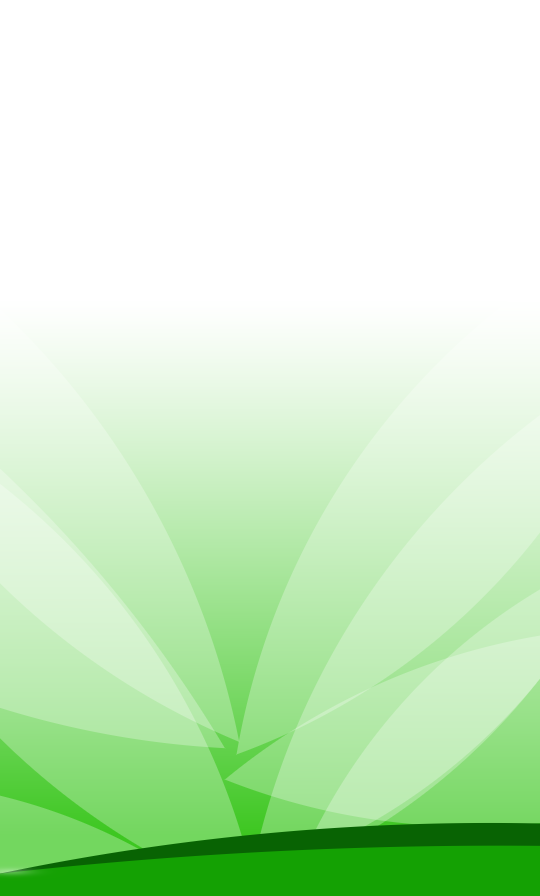
Reproduce this background procedurally as a Shadertoy shader.

```glsl
const vec3 WHITE = vec3(1.0);
const vec3 LEAF_GREEN = vec3(0.24, 0.78, 0.13);
const vec3 HILL_GREEN = vec3(0.08, 0.63, 0.01);
const vec3 RIDGE_GREEN = vec3(0.03, 0.39, 0.01);

const float FADE_TOP = 0.668;
const float FADE_BOTTOM = 0.069;
const float FADE_POWER = 1.2;
const float PETAL_OPACITY = 0.28;

const vec2 RIDGE_LEFT = vec2(0.0, 0.025);
const vec2 RIDGE_RIGHT = vec2(0.599, 0.081);
const vec2 HILL_RIGHT = vec2(0.599, 0.056);
const float RIDGE_SAG = 0.017;
const float HILL_SAG = 0.009;

const vec2 GLINT_CENTER = vec2(0.012, 0.027);
const vec2 GLINT_SIZE = vec2(0.025, 0.004);
const float GLINT_STRENGTH = 0.3;

// Petals: shared tip, far ends of both edges, and how far each edge bows out
const int PETALS = 8;
const vec2 TIP[PETALS] = vec2[](
    vec2(0.267, 0.172), vec2(0.251, 0.165), vec2(0.289, -0.009), vec2(0.163, 0.048),
    vec2(0.264, 0.158), vec2(0.280, 0.023), vec2(0.332, 0.030), vec2(0.251, 0.130));
const vec2 UPPER_END[PETALS] = vec2[](
    vec2(0.0, 0.655), vec2(0.0, 0.477), vec2(0.0, 0.460), vec2(0.0, 0.112),
    vec2(0.540, 0.642), vec2(0.599, 0.534), vec2(0.599, 0.340), vec2(0.599, 0.290));
const vec2 LOWER_END[PETALS] = vec2[](
    vec2(0.0, 0.349), vec2(0.0, 0.210), vec2(0.0, 0.176), vec2(0.0, 0.0),
    vec2(0.599, 0.401), vec2(0.599, 0.238), vec2(0.599, 0.238), vec2(0.599, 0.081));
const vec2 SAG[PETALS] = vec2[](
    vec2(0.043, 0.0155), vec2(0.014, 0.008), vec2(0.0495, 0.018), vec2(0.006, 0.010),
    vec2(0.0495, 0.029), vec2(0.055, 0.028), vec2(0.0325, 0.0205), vec2(0.025, 0.021));

// Signed distance to the disc whose rim bows by sag beyond the chord a-b;
// side is +1 to bow upward and -1 to bow downward
float arcDistance(vec2 p, vec2 a, vec2 b, float sag, float side) {
    vec2 chord = b - a;
    float len = length(chord);
    vec2 outward = side * sign(chord.x) * vec2(-chord.y, chord.x) / len;
    float radius = (0.25 * len * len + sag * sag) / (2.0 * sag);
    vec2 center = 0.5 * (a + b) + outward * (sag - radius);
    return length(p - center) - radius;
}

float coverage(float dist) {
    return clamp(0.5 - dist * iResolution.y, 0.0, 1.0);
}

void mainImage(out vec4 fragColor, in vec2 fragCoord) {
    vec2 p = fragCoord / iResolution.y;

    // Vertical fade
    float fade = clamp((FADE_TOP - p.y) / (FADE_TOP - FADE_BOTTOM), 0.0, 1.0);
    vec3 color = mix(WHITE, LEAF_GREEN, pow(fade, FADE_POWER));

    // Translucent petals
    for (int i = 0; i < PETALS; i++) {
        float upper = arcDistance(p, TIP[i], UPPER_END[i], SAG[i].x, 1.0);
        float lower = arcDistance(p, TIP[i], LOWER_END[i], SAG[i].y, -1.0);
        color = mix(color, WHITE, PETAL_OPACITY * coverage(max(upper, lower)));
    }

    // Dark ridge and bright hill
    float ridge = arcDistance(p, RIDGE_LEFT, RIDGE_RIGHT, RIDGE_SAG, 1.0);
    float hill = arcDistance(p, RIDGE_LEFT, HILL_RIGHT, HILL_SAG, 1.0);
    color = mix(color, RIDGE_GREEN, coverage(ridge));
    color = mix(color, HILL_GREEN, coverage(hill));

    // Faint glint where the ridge begins
    vec2 glint = (p - GLINT_CENTER) / GLINT_SIZE;
    color = mix(color, WHITE, GLINT_STRENGTH * exp(-dot(glint, glint)));

    fragColor = vec4(color, 1.0);
}
```
